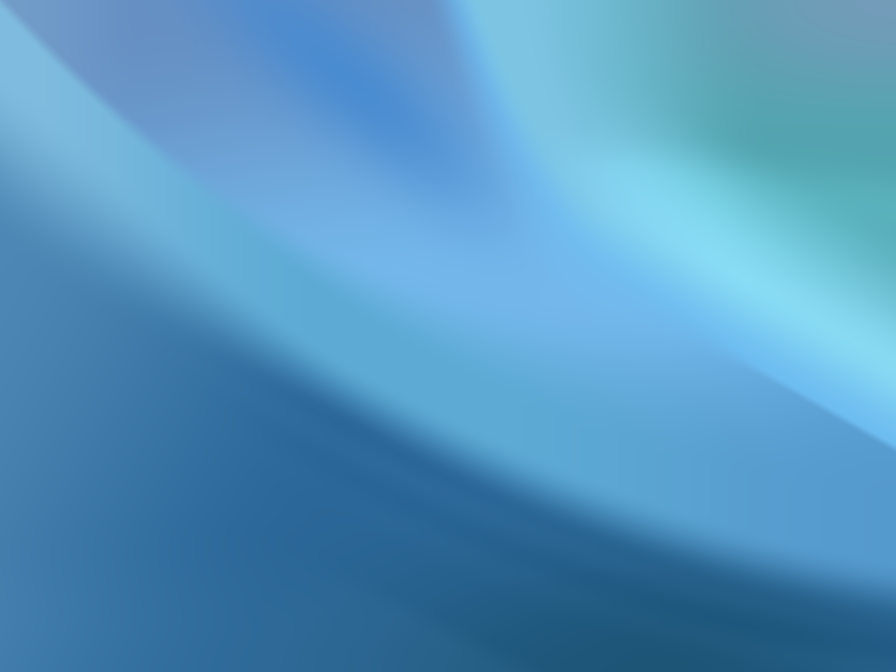
A Shadertoy shader for this background:

```glsl
// Soft blue and teal sweeps, like light seen through folded silk.
// Three curved borders split the canvas into layers; each layer is shaded
// by its distance to a border, and border softness varies along the curve.

// Borders: depth below the top edge as a function of x
float bandTop(float x) { return x * (1.42 - 0.9 * x); }
float bandBottom(float x) { return 0.23 + x * (1.09 - 0.436 * x); }
float ridge(float x) {
    float bend = max(0.0, 0.68 - x);
    return 0.668 - 0.76 * (1.0 - x) - 9.0 * bend * bend;
}

float bell(float t, float width) {
    t /= width;
    return exp(-t * t);
}

// 1 above a border, 0 below it, with a given half width
float above(float height, float softness) {
    return smoothstep(-softness, softness, height);
}

// Dark lower left and bottom
vec3 deepLayer(float x, float depth, float below) {
    vec3 steel = vec3(0.30, 0.53, 0.71);
    vec3 navy = vec3(0.17, 0.405, 0.60);
    vec3 abyss = vec3(0.11, 0.33, 0.46);
    vec3 color = mix(steel, navy, smoothstep(0.0, 0.55, x + 0.4 * (depth - 0.3)));

    float shade = bell(x - 0.72, 0.34) * bell(depth - 1.0, 0.17);
    color = mix(color, abyss, 0.95 * shade);

    // Faint crease near the bottom, then thin streaks along the border
    float crease = depth - 0.85 - 0.716 * (x - 0.377);
    color += 0.022 * above(crease, 0.025) * smoothstep(0.78, 0.95, depth);
    float streaks = sin(below * 75.0 + 5.0 * x) * bell(below - 0.09, 0.07);
    return color + 0.009 * streaks * smoothstep(0.1, 0.5, x);
}

// Pale ribbon sweeping from the upper left to the right
vec3 bandLayer(float x) {
    vec3 pale = vec3(0.50, 0.735, 0.87);
    vec3 aqua = vec3(0.365, 0.67, 0.835);
    vec3 azure = vec3(0.335, 0.605, 0.805);
    vec3 color = mix(pale, aqua, smoothstep(0.0, 0.36, x));
    return mix(color, azure, smoothstep(0.5, 1.0, x));
}

// Blue field between the ribbon and the ridge
vec3 skyLayer(float x, float depth) {
    vec3 slate = vec3(0.40, 0.565, 0.765);
    vec3 sky = vec3(0.455, 0.72, 0.92);
    vec3 cobalt = vec3(0.27, 0.54, 0.82);
    vec3 color = mix(slate, sky, smoothstep(0.0, 0.5, depth + 0.3 * (x - 0.25)));

    float alongStreak = smoothstep(0.12, 0.38, x) * (1.0 - smoothstep(0.4, 0.63, x));
    float streak = bell(depth - (x - 0.27), 0.10) * alongStreak;
    color = mix(color, cobalt, 0.85 * streak);

    // Paler wash where the field meets the ribbon at the far left
    vec3 mist = vec3(0.47, 0.64, 0.80);
    return mix(color, mist, 0.6 * (1.0 - smoothstep(0.02, 0.16, x)));
}

// Cyan glow above the ridge, fading up into teal and grey
vec3 glowLayer(float x, float depth, float height) {
    vec3 rim = vec3(0.43, 0.74, 0.945);
    vec3 cyan = vec3(0.53, 0.855, 0.95);
    vec3 teal = vec3(0.325, 0.645, 0.69);
    vec3 grey = vec3(0.45, 0.61, 0.725);
    vec3 softCyan = vec3(0.49, 0.77, 0.89);

    vec3 crest = mix(softCyan, cyan, smoothstep(0.62, 0.84, x));
    vec3 color = mix(rim, crest, smoothstep(0.0, 0.13, height));
    float tealAmount = smoothstep(0.11, 0.34, height) * smoothstep(0.55, 0.86, x);
    color = mix(color, teal, tealAmount);

    float corner = smoothstep(0.62, 1.0, x) * (1.0 - smoothstep(0.0, 0.22, depth));
    color = mix(color, grey, corner);

    // Soft fold: a lighter sheet starts beneath it
    float fold = depth - 0.20 - 0.16 * (x - 0.61);
    float sheet = smoothstep(-0.03, 0.05, fold) * bell(fold - 0.04, 0.11);
    return color + vec3(0.025, 0.05, 0.05) * sheet * smoothstep(0.58, 0.72, x);
}

void mainImage(out vec4 fragColor, in vec2 fragCoord) {
    vec2 uv = fragCoord / iResolution.xy;
    float x = uv.x;
    float depth = 1.0 - uv.y;

    float overBottom = bandBottom(x) - depth;
    float overTop = bandTop(x) - depth;
    float overRidge = ridge(x) - depth;

    // Border softness along each curve
    float bottomSoft = mix(0.13, 0.05, smoothstep(0.0, 0.4, x));
    float topSoft = 0.014 + 0.2 * x * x;
    float ridgeSoft = mix(0.11, 0.008, smoothstep(0.58, 0.88, x));

    // Stack the layers from the bottom up
    vec3 color = deepLayer(x, depth, -overBottom);
    color = mix(color, bandLayer(x), above(overBottom, bottomSoft));
    color = mix(color, skyLayer(x, depth), above(overTop, topSoft));
    color = mix(color, glowLayer(x, depth, overRidge), above(overRidge, ridgeSoft));

    fragColor = vec4(color, 1.0);
}
```
